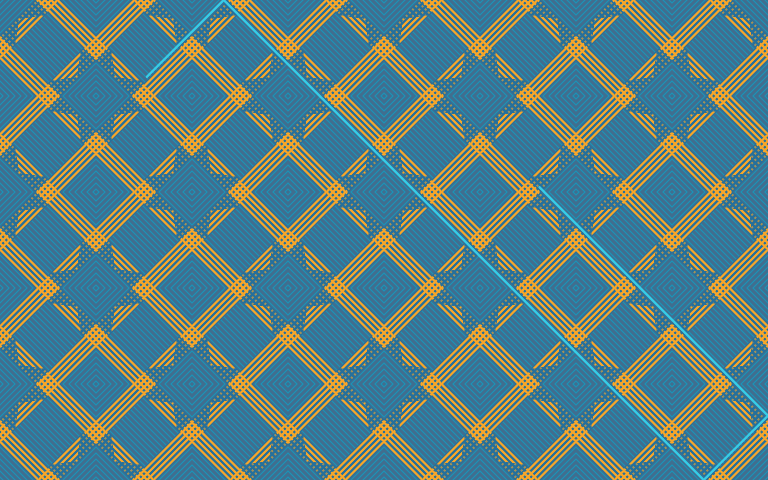
A WebGL 2 fragment shader for this pattern:

```glsl
#version 300 es
precision highp float;

uniform vec2 u_resolution;
out vec4 fragColor;

const float ROWS = 5.0;
const float BAND_HALF = 0.132;    // four threads per band
const float BAND_PITCH = 0.066;
const float HATCH_PITCH = 0.0625;
const vec3 BASE = vec3(0.25, 0.43, 0.56);
const vec3 TEAL = vec3(0.10, 0.58, 0.72);
const vec3 GAP = vec3(0.15, 0.44, 0.61);
const vec3 GOLD = vec3(0.97, 0.65, 0.16);
const vec3 CYAN = vec3(0.22, 0.80, 0.90);

float inside(float d, float halfWidth, float aa) {
    return 1.0 - smoothstep(halfWidth - 0.5 * aa, halfWidth + 0.5 * aa, d);
}

float threads(float v, float pitch, float width, float aa) {
    return inside(abs(fract(v / pitch) - 0.5) * pitch, 0.5 * width, aa);
}

float isOdd(float n) {
    return mod(n, 2.0);
}

// Gold band running along one diagonal; it breaks up beside star cells.
float goldBand(float across, float along, float aa) {
    float offset = fract(across) - 0.5;
    float cell = floor(along + 0.5);
    float s = abs(along - cell);
    float lines = threads(offset, BAND_PITCH, 0.033, aa);
    float band = inside(abs(offset), BAND_HALF, aa);

    // Dashes grow longer away from the star, with faint dots at their ends.
    float outward = offset * (2.0 * isOdd(floor(across)) - 1.0);
    float dash = inside(s, 0.14 + 1.3 * outward, aa);
    float knot = 1.0 - inside(s, 0.5 - BAND_HALF, aa);
    float dots = 0.6 * threads(fract(along) - 0.5, BAND_PITCH, 0.028, aa);
    float broken = max(max(dash, knot), dots);
    return band * lines * mix(1.0, broken, isOdd(cell));
}

// Distance from the cell centre, measured in concentric diamonds.
float cellRing(vec2 diagonal) {
    vec2 local = abs(diagonal - floor(diagonal + 0.5));
    return max(local.x, local.y);
}

// Concentric diamonds alternate with plain diagonal hatching.
float cellHatch(vec2 diagonal, float ring, float aa) {
    vec2 cell = floor(diagonal + 0.5);
    float v = mix(ring, diagonal.x, isOdd(cell.x + cell.y));
    return threads(v, HATCH_PITCH, 0.017, aa);
}

float segmentDistance(vec2 p, vec2 a, vec2 b) {
    vec2 ab = b - a;
    float t = clamp(dot(p - a, ab) / max(dot(ab, ab), 1e-6), 0.0, 1.0);
    return length(p - a - ab * t);
}

// Diagonal path reflected from the canvas borders.
float bouncingPath(vec2 p, vec2 size, vec2 start, float travel) {
    vec2 pos = start;
    vec2 dir = vec2(1.0);
    float d = 1e3;
    for (int i = 0; i < 4; i++) {
        vec2 room = mix(pos, size - pos, step(0.0, dir));
        float run = min(min(room.x, room.y), travel);
        vec2 next = pos + dir * run;
        d = min(d, segmentDistance(p, pos, next));
        dir *= mix(vec2(1.0), vec2(-1.0), step(room, vec2(run + 1e-4)));
        travel -= run;
        pos = next;
    }
    return d;
}

void main() {
    float scale = ROWS / u_resolution.y;
    vec2 p = gl_FragCoord.xy * scale;
    vec2 size = u_resolution * scale;
    vec2 diagonal = vec2(p.x + p.y, p.x - p.y);
    float aa = 1.3 * scale;

    // Hatched cells separated by darker bands
    float ring = cellRing(diagonal);
    vec3 hatch = mix(BASE, TEAL, cellHatch(diagonal, ring, aa));
    vec3 color = mix(GAP, hatch, inside(ring, 0.5 - BAND_HALF, aa));

    // Crossing gold threads
    float gold = max(goldBand(diagonal.x, diagonal.y, aa),
                     goldBand(diagonal.y, diagonal.x, aa));
    color = mix(color, GOLD, gold);

    // Thin bright path
    float path = bouncingPath(p, size, vec2(1.53, 4.2), 8.85);
    color = mix(color, CYAN, inside(path, 0.012, scale));

    fragColor = vec4(color, 1.0);
}
```
